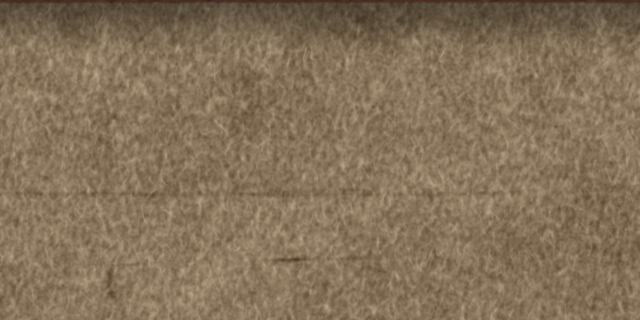
Write a Shadertoy shader that draws this texture.

```glsl
// Worn tan leather or felt: soft grain and short, pale, mostly upright fibres
// over broad mottling. A few dark creases and stains cross the sheet, and a
// shadow falls from a thin reddish edge along the top.

const vec3  TAN          = vec3(0.543, 0.468, 0.366);
const vec3  TONE_TINT    = vec3(1.0, 1.04, 0.98);
const vec3  EDGE_RED     = vec3(0.30, 0.17, 0.125);
const float GRAIN_FREQ   = 50.0;
const float GRAIN_DEPTH  = 0.145;
const float FINE_DEPTH   = 0.075;
const float FIBRE_DEPTH  = 0.062;
const float FIBRE_MEAN   = 0.45;
const float MOTTLE_DEPTH = 0.065;
const float BROAD_DEPTH  = 0.06;
const float SHADE_HEIGHT = 0.18;
const float SHADE_DEPTH  = 0.37;
const float EDGE_HEIGHT  = 0.005;

vec2 hashGradient(vec2 cell) {
    vec3 q = fract(cell.xyx * vec3(0.1031, 0.1030, 0.0973));
    q += dot(q, q.yzx + 33.33);
    return 2.0 * fract((q.xx + q.yz) * q.zy) - 1.0;
}

// Smooth gradient noise, centred on zero
float noise(vec2 p) {
    p += 71.0;
    vec2 i = floor(p), f = fract(p);
    vec2 u = f * f * f * (f * (f * 6.0 - 15.0) + 10.0);
    vec2 e = vec2(1.0, 0.0);
    float low  = mix(dot(hashGradient(i), f),
                     dot(hashGradient(i + e), f - e), u.x);
    float high = mix(dot(hashGradient(i + e.yx), f - e.yx),
                     dot(hashGradient(i + 1.0), f - 1.0), u.x);
    return mix(low, high, u.y);
}

vec2 turn(vec2 p, float angle) {
    float c = cos(angle), s = sin(angle);
    return vec2(c * p.x - s * p.y, s * p.x + c * p.y);
}

// Soft ridges of two leaning, warped noise layers, broken into short strands
float fibres(vec2 p) {
    vec2 warp = 0.012 * vec2(noise(p * 24.0), noise(p * 24.0 + 40.0));
    float sum = 0.0;
    for (int k = 0; k < 2; k++) {
        float side = float(k) * 2.0 - 1.0;
        vec2 q = turn(p + warp, side * 0.3) * vec2(40.0, 20.0) + side * 13.0;
        float ridge = 1.0 - smoothstep(0.0, 0.2, abs(noise(q)));
        sum += ridge * smoothstep(-0.2, 0.3, noise(q * 0.9 + 25.0));
    }
    return sum;
}

// Soft elliptical patch
float blot(vec2 p, vec2 centre, vec2 radius) {
    vec2 d = (p - centre) / radius;
    return exp(-dot(d, d));
}

// Dark, broken, slightly wavy horizontal line between two x positions
float crease(vec2 p, float y, float x0, float x1, float width) {
    float offset = p.y - y - 0.012 * noise(vec2(p.x * 5.0, y * 30.0));
    float along = smoothstep(x0, x0 + 0.1, p.x) * (1.0 - smoothstep(x1 - 0.15, x1, p.x));
    float broken = smoothstep(-0.25, 0.3, noise(vec2(p.x * 9.0, y * 50.0)));
    return exp(-offset * offset / (width * width)) * along * (0.3 + 0.7 * broken);
}

void mainImage(out vec4 fragColor, in vec2 fragCoord) {
    vec2 p = fragCoord / iResolution.y;
    float pixel = 1.0 / iResolution.y;

    // Grain and mottling
    float mottle = noise(p * vec2(8.0, 6.0)) + 0.8 * noise(turn(p, 0.7) * 17.0);
    float broad = noise(p * 2.3 + 5.0);
    float grain = noise(turn(p, 0.2) * vec2(1.2, 0.8) * GRAIN_FREQ);
    float fine = noise(turn(p, 1.1) * GRAIN_FREQ * 1.8);
    float tone = GRAIN_DEPTH * grain + FINE_DEPTH * fine
               + MOTTLE_DEPTH * mottle + BROAD_DEPTH * broad;
    tone += FIBRE_DEPTH * (fibres(p) - FIBRE_MEAN);

    // Stains and pale worn patches
    float ragged = 0.8 + 1.2 * noise(p * 26.0);
    tone -= 0.06 * ragged * blot(p, vec2(0.76, 0.66), vec2(0.07, 0.13));
    tone -= 0.14 * ragged * blot(p, vec2(0.347, 0.10), vec2(0.016, 0.055));
    tone -= 0.025 * blot(p, vec2(1.80, 0.42), vec2(0.16, 0.14));
    tone += 0.03 * blot(p, vec2(1.46, 0.36), vec2(0.20, 0.17));
    tone += 0.025 * blot(p, vec2(1.02, 0.29), vec2(0.16, 0.09));

    // Creases
    tone -= 0.09 * crease(p, 0.393, -0.1, 1.65, 0.007);
    tone -= 0.06 * crease(p, 0.405, 0.8, 1.25, 0.006);
    tone -= 0.17 * crease(p, 0.190, 0.80, 1.22, 0.007);
    tone -= 0.08 * crease(p, 0.177, 0.27, 0.55, 0.006);

    vec3 color = TAN + tone * TONE_TINT;

    // Slightly uneven shadow, fading gradually below the top edge
    float fromTop = 1.0 - p.y;
    float depth = fromTop + 0.015 * noise(vec2(p.x * 4.0, 2.0)) + 0.02 * mottle;
    float shade = 1.0 - smoothstep(0.0, SHADE_HEIGHT, depth);
    color *= 1.0 - SHADE_DEPTH * shade;

    // Reddish rim with a dark seam under it
    color *= 1.0 - 0.25 * (1.0 - smoothstep(EDGE_HEIGHT, EDGE_HEIGHT + 0.008, fromTop));
    float rim = 1.0 - smoothstep(EDGE_HEIGHT - pixel, EDGE_HEIGHT + pixel, fromTop);
    color = mix(color, EDGE_RED * (1.0 + 0.5 * noise(p * 30.0)), rim);

    fragColor = vec4(clamp(color, 0.0, 1.0), 1.0);
}
```
